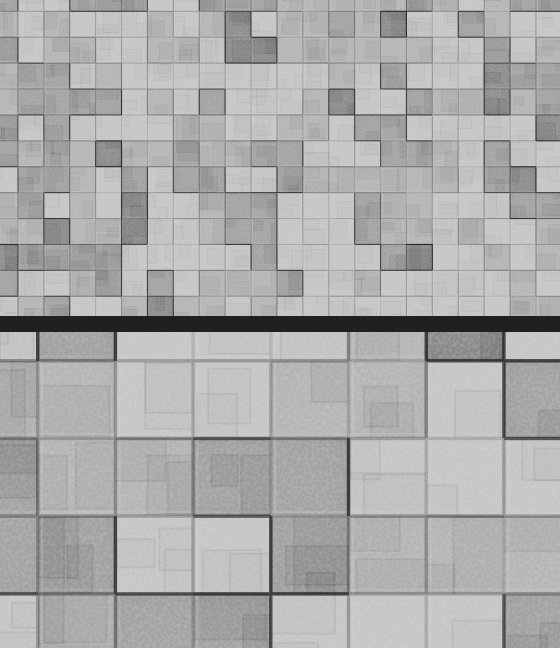
Top, the full canvas; bottom, a detail of the centre.
Give the GLSL for this pattern, as a Shadertoy shader.

```glsl
// Grey mosaic of square tiles merged into blocks, with inked seams, faint inner panels and grain

float hash(vec2 p) {
    vec3 q = fract(p.xyx * 0.1031);
    q += dot(q, q.yzx + 33.33);
    return fract((q.x + q.y) * q.z);
}

vec2 hash2(vec2 p) {
    return vec2(hash(p), hash(p + vec2(57.0, 113.0)));
}

// Grey level of a tile; some tiles copy a neighbour so that blocks form
float tileTone(vec2 cell) {
    float join = hash(cell + 237.0);
    vec2 source = cell;
    if (join < 0.2) source.x -= 1.0;
    else if (join < 0.4) source.y -= 1.0;
    float h = hash(source + 81.0);
    return 0.785 - 0.06 * step(0.43, h) - 0.065 * step(0.71, h) - 0.08 * step(0.94, h);
}

float boxDistance(vec2 p, vec2 halfSize) {
    vec2 d = abs(p) - halfSize;
    return length(max(d, 0.0)) + min(max(d.x, d.y), 0.0);
}

// Distance to the nearest jittered point
float cellular(vec2 p) {
    vec2 cell = floor(p);
    float nearest = 2.0;
    for (int y = -1; y <= 1; y++)
        for (int x = -1; x <= 1; x++) {
            vec2 c = cell + vec2(x, y);
            nearest = min(nearest, distance(p, c + hash2(c)));
        }
    return nearest;
}

// Antialiased coverage of the inside of a distance field
float coverage(float d, float pixel) {
    return clamp(0.5 - d / pixel, 0.0, 1.0);
}

void mainImage(out vec4 fragColor, in vec2 fragCoord) {
    float pixel = 12.2 / iResolution.y;
    vec2 p = fragCoord * pixel + vec2(0.308, 0.237);
    vec2 cell = floor(p);
    vec2 local = p - cell;
    float tone = tileTone(cell);
    float depth = (0.785 - tone) / 0.205;
    float grey = tone;

    // Overlapping inner panels
    for (int i = 0; i < 3; i++) {
        vec2 seed = cell + 19.0 * float(i) + 401.0;
        vec2 centre = hash2(seed);
        vec2 halfSize = 0.16 + 0.4 * hash2(seed + 71.0);
        float shown = step(0.42, hash(seed + 149.0));
        float d = boxDistance(local - centre, halfSize);
        float shade = mix(0.012, 0.032, min(depth * 2.0, 1.0));
        grey -= shown * shade * coverage(d, pixel);
        grey -= shown * 0.045 * coverage(abs(d) - 0.012, pixel);
    }

    // Speckled grain, stronger on dark tiles
    float speck = smoothstep(0.15, 0.75, cellular(p * 22.0));
    grey += (speck - 0.5) * mix(0.018, 0.055, depth);

    // Seams: darkest where the tones on both sides differ
    float ink = 0.0;
    float glint = 0.0;
    for (int i = 0; i < 4; i++) {
        float side = i < 2 ? -1.0 : 1.0;
        vec2 dir = i % 2 == 0 ? vec2(side, 0.0) : vec2(0.0, side);
        float d = 0.5 - dot(local - 0.5, dir);
        float rise = tileTone(cell + dir) - tone;
        float wear = hash(2.0 * cell + dir + 613.0);
        float strength = 0.1 + 0.2 * wear + 0.6 * smoothstep(0.02, 0.16, abs(rise));
        ink = max(ink, strength * coverage(d - 0.022, pixel));
        glint = max(glint, (1.0 - strength) * coverage(abs(d - 0.055) - 0.014, pixel) * step(side, 0.0));
        grey -= 0.22 * max(rise, 0.0) * exp(-9.0 * d);
    }
    grey = mix(grey, 0.82, 0.35 * glint);
    grey = mix(grey, 0.1, ink);
    fragColor = vec4(vec3(grey), 1.0);
}
```
